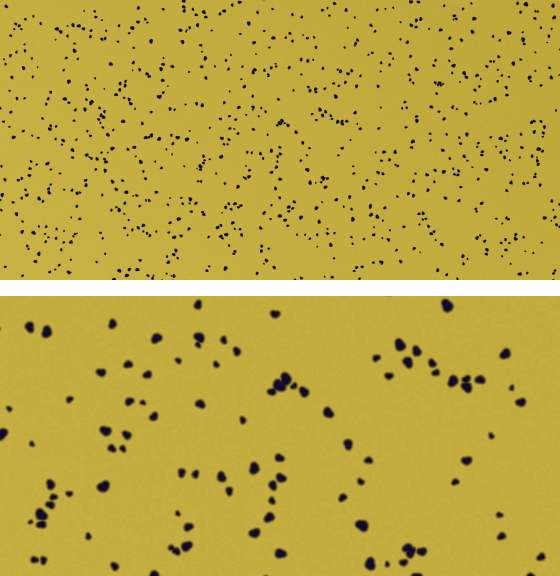
Top, the full canvas; bottom, a detail of the centre.
Reproduce this texture procedurally as a Shadertoy shader.

```glsl
// Small dark navy specks scattered in loose clumps over mustard yellow paper.

#define CELLS 12.0          // scatter cells per canvas height
#define TRIES 6             // candidate specks per cell
#define FILL_MIN 0.20       // chance of a speck in sparse cells
#define FILL_MAX 0.68       // chance of a speck in dense cells
#define PAIRING 0.22        // share of specks sitting close to another one
#define RADIUS_MIN 0.0025
#define RADIUS_MAX 0.0078
#define WOBBLE 0.13         // irregularity of the outlines
#define EDGE 0.0026         // half width of the soft edge
#define GRAIN 0.014         // strength of the paper grain

const vec3 PAPER_LIGHT = vec3(0.790, 0.700, 0.270);
const vec3 PAPER_DARK  = vec3(0.745, 0.655, 0.225);
const vec3 INK_CORE    = vec3(0.060, 0.040, 0.185);
const vec3 INK_RIM     = vec3(0.130, 0.095, 0.080);

// Integer hash: three random values in 0..1 from a lattice point and a seed.
vec3 hash3(vec2 cell, int seed) {
    uvec3 v = uvec3(ivec3(ivec2(cell), seed)) * 1664525u + 1013904223u;
    v.x += v.y * v.z; v.y += v.z * v.x; v.z += v.x * v.y;
    v ^= v >> 16u;
    v.x += v.y * v.z; v.y += v.z * v.x; v.z += v.x * v.y;
    return vec3(v >> 8u) / 16777216.0;
}

// Signed distance to a slightly lumpy, slightly oval speck.
float speckDistance(vec2 p, float radius, vec2 phase) {
    float angle = atan(p.y, p.x);
    float lumps = cos(2.0 * angle + 6.2832 * phase.x)
                + 0.6 * cos(3.0 * angle + 6.2832 * phase.y);
    return length(p) - radius * (1.0 + WOBBLE * lumps);
}

// Distance to the nearest speck among the surrounding cells.
float scatterDistance(vec2 p) {
    vec2 home = floor(p * CELLS);
    float nearest = 1.0;
    for (int y = -1; y <= 1; y++)
    for (int x = -1; x <= 1; x++) {
        vec2 cell = home + vec2(x, y);
        float fill = mix(FILL_MIN, FILL_MAX, hash3(cell, 99).x);
        vec2 center = (cell + 0.5) / CELLS;
        for (int i = 0; i < TRIES; i++) {
            vec3 place = hash3(cell, 3 * i);
            vec3 shape = hash3(cell, 3 * i + 1);
            vec3 choice = hash3(cell, 3 * i + 2);
            if (choice.x > fill) continue;
            if (i > 0 && choice.y < PAIRING) {
                float turn = 6.2832 * place.x;
                center += mix(0.014, 0.030, place.y) * vec2(cos(turn), sin(turn));
                center = clamp(center, (cell - 0.5) / CELLS, (cell + 1.5) / CELLS);
            } else {
                center = (cell + place.xy) / CELLS;
            }
            float radius = mix(RADIUS_MIN, RADIUS_MAX, 0.5 * (place.z + shape.z));
            nearest = min(nearest, speckDistance(p - center, radius, shape.xy));
        }
    }
    return nearest;
}

void mainImage(out vec4 fragColor, in vec2 fragCoord) {
    vec2 p = fragCoord / iResolution.y;
    vec2 uv = fragCoord / iResolution.xy;

    // Paper: a faint diagonal falloff and fine grain
    vec3 color = mix(PAPER_LIGHT, PAPER_DARK, 0.65 * uv.x + 0.35 * uv.y);
    color += GRAIN * (hash3(floor(p * 256.0), 7).x - 0.5);

    // Specks: warm rim around a navy core
    float d = scatterDistance(p);
    float soft = max(EDGE, 0.6 / iResolution.y);
    vec3 ink = mix(INK_RIM, INK_CORE, smoothstep(0.0, -1.3 * soft, d));
    color = mix(color, ink, smoothstep(soft, -soft, d));

    fragColor = vec4(color, 1.0);
}
```
